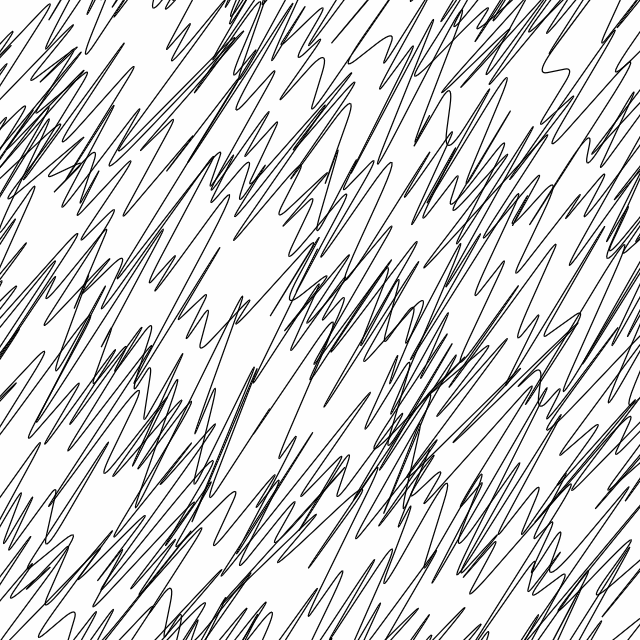
This pattern is drawn by a Shadertoy shader. Its source:

```glsl
const vec3 PAPER = vec3(0.995);
const vec3 INK = vec3(0.01);
const float STROKE_ANGLE = 0.975;
const float LINE_WIDTH = 0.00195;
const float ADVANCE = 0.013;      // mean step across between two turns
const float STRAND_GAP = 0.14;    // spacing of the strands along the strokes
const int STRAND_REACH = 2;
const int TURN_REACH = 6;
const int CURVE_STEPS = 10;
const float FAR = 1.0;

vec3 hash3(vec2 p) {
    vec3 q = fract(vec3(p.xyx) * vec3(0.1031, 0.1030, 0.0973));
    q += dot(q, q.yxz + 33.33);
    return fract((q.xxy + q.yzz) * q.zyx);
}

// Smooth pair of values in -1..1 along one strand
vec2 wander(float x, float strand) {
    float cell = floor(x);
    float t = smoothstep(0.0, 1.0, x - cell);
    vec2 a = hash3(vec2(cell, strand + 71.0)).xy;
    vec2 b = hash3(vec2(cell + 1.0, strand + 71.0)).xy;
    return mix(a, b, t) * 2.0 - 1.0;
}

// Turn of a zigzag: xy is its position, z the rounding of its corner
vec3 turnPoint(float index, float strand) {
    vec3 rnd = hash3(vec2(index, strand));
    float side = mod(index, 2.0) * 2.0 - 1.0;
    float reach = side * mix(0.03, 0.25, rnd.x * rnd.x);
    vec2 drift = wander(index / 7.0, strand);
    float across = (index + (rnd.y - 0.5) * 2.6) * ADVANCE + reach * drift.x * 0.16;
    float along = strand * STRAND_GAP + reach + drift.y * 0.065;
    return vec3(across, along, mix(0.12, 0.42, rnd.z));
}

float segmentDistance(vec2 p, vec2 a, vec2 b) {
    vec2 ab = b - a;
    float t = clamp(dot(p - a, ab) / max(dot(ab, ab), 1e-9), 0.0, 1.0);
    return length(p - a - ab * t);
}

bool outsideBox(vec2 p, vec2 a, vec2 b, float margin) {
    return any(lessThan(p, min(a, b) - margin)) || any(greaterThan(p, max(a, b) + margin));
}

// Distance to the quadratic curve from a to c, pulled towards b
float curveDistance(vec2 p, vec2 a, vec2 b, vec2 c, float margin) {
    if (outsideBox(p, min(a, min(b, c)), max(a, max(b, c)), margin)) return FAR;
    float d = FAR;
    vec2 last = a;
    for (int k = 1; k <= CURVE_STEPS; k++) {
        float t = float(k) / float(CURVE_STEPS);
        vec2 next = mix(mix(a, b, t), mix(b, c, t), t);
        d = min(d, segmentDistance(p, last, next));
        last = next;
    }
    return d;
}

// Straight strokes joined by rounded hairpin turns
float strandDistance(vec2 p, float strand, float margin) {
    float offset = floor(hash3(vec2(strand, 19.0)).x * 50.0);
    p.x += offset * ADVANCE;
    float first = floor(p.x / ADVANCE + 0.5) - float(TURN_REACH);
    vec3 a = turnPoint(first - 1.0, strand);
    vec3 b = turnPoint(first, strand);
    float d = FAR;
    for (int k = 0; k <= 2 * TURN_REACH; k++) {
        vec3 c = turnPoint(first + float(k) + 1.0, strand);
        vec2 enter = mix(b.xy, a.xy, b.z);
        vec2 leave = mix(b.xy, c.xy, b.z);
        vec2 nextEnter = mix(c.xy, b.xy, c.z);
        d = min(d, curveDistance(p, enter, b.xy, leave, margin));
        d = min(d, segmentDistance(p, leave, nextEnter));
        a = b;
        b = c;
    }
    return d;
}

void mainImage(out vec4 fragColor, in vec2 fragCoord) {
    float pixel = 1.0 / iResolution.y;
    vec2 uv = fragCoord * pixel;

    // x runs across the strokes, y along them
    vec2 dir = vec2(cos(STROKE_ANGLE), sin(STROKE_ANGLE));
    vec2 p = vec2(dot(uv, vec2(dir.y, -dir.x)), dot(uv, dir)) + 3.0;

    // Overlapping strands darken each other
    float nearest = floor(p.y / STRAND_GAP + 0.5);
    float light = 1.0;
    for (int k = -STRAND_REACH; k <= STRAND_REACH; k++) {
        float d = strandDistance(p, nearest + float(k), LINE_WIDTH + pixel);
        light *= 1.0 - clamp((0.5 * LINE_WIDTH - d) / pixel + 0.5, 0.0, 1.0);
    }
    fragColor = vec4(mix(INK, PAPER, light), 1.0);
}
```
